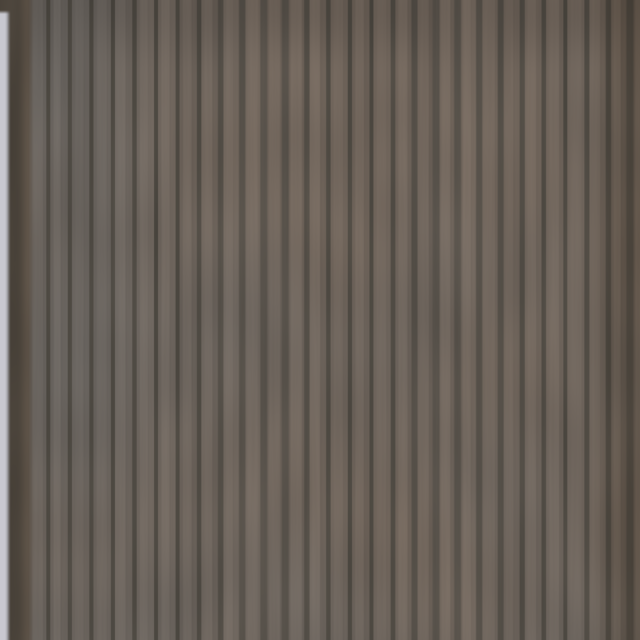
A three.js fragment shader for this texture:

```glsl
varying vec2 vUv;

const float PERIOD = 0.03366;        // groove spacing, about 29.7 across
const float FIRST_GROOVE = 0.0755;
const float NARROW_HALF = 0.0031;
const float WIDE_HALF = 0.0056;
const float EDGE_SOFT = 0.0016;
const float WIDTH_CYCLE = 9.0;       // grooves per swell in width
const float WIDEST_GROOVE = 10.0;
const float TRIM_END = 0.046;
const float STRIP_END = 0.0135;
const float STRIP_TOP = 0.981;
const float TAU = 6.283185;

const vec3 SLAT_WARM = vec3(0.462, 0.415, 0.375);
const vec3 SLAT_COOL = vec3(0.425, 0.405, 0.385);
const vec3 GROOVE_DEEP = vec3(0.290, 0.274, 0.246);
const vec3 GROOVE_SOFT = vec3(0.338, 0.316, 0.288);
const vec3 TRIM_DARK = vec3(0.290, 0.262, 0.228);
const vec3 TRIM_BROWN = vec3(0.365, 0.322, 0.278);
const vec3 STRIP_BRIGHT = vec3(0.785, 0.785, 0.815);
const vec3 STRIP_SHADE = vec3(0.600, 0.600, 0.620);

float hash(float n) {
  return fract(sin(n * 127.1 + 3.7) * 4375.85);
}

vec2 gradient(vec2 cell) {
  float angle = TAU * hash(dot(cell, vec2(1.0, 57.3)));
  return vec2(cos(angle), sin(angle));
}

float gradientNoise(vec2 p) {
  vec2 i = floor(p);
  vec2 f = p - i;
  vec2 w = f * f * f * (f * (f * 6.0 - 15.0) + 10.0);
  float a = dot(gradient(i), f);
  float b = dot(gradient(i + vec2(1.0, 0.0)), f - vec2(1.0, 0.0));
  float c = dot(gradient(i + vec2(0.0, 1.0)), f - vec2(0.0, 1.0));
  float d = dot(gradient(i + 1.0), f - 1.0);
  return mix(mix(a, b, w.x), mix(c, d, w.x), w.y);
}

// 0 for a narrow crisp groove, 1 for a wide soft one
float grooveWidth(float id) {
  float swell = 0.5 + 0.5 * cos(TAU * (id - WIDEST_GROOVE) / WIDTH_CYCLE);
  swell *= smoothstep(3.0, 8.0, id);
  return clamp(swell + 0.35 * (hash(id) - 0.5), 0.0, 1.0);
}

// Flat face with a darker facet on one side and a faint inner line
float slatTone(float u, float id) {
  float soft = EDGE_SOFT / PERIOD;
  float split = mix(0.58, 0.78, hash(id + 40.0));
  float facet = smoothstep(split - soft, split + soft, u);
  float lip = 1.0 - smoothstep(0.20, 0.30, u);
  float line = 1.0 - smoothstep(0.0, 0.07, abs(u - split));
  float tone = 1.0 + 0.05 * (hash(id + 80.0) - 0.5);
  tone -= facet * mix(0.03, 0.10, hash(id + 11.0));
  tone -= lip * mix(0.01, 0.08, hash(id + 23.0));
  return tone - 0.025 * line;
}

vec3 panel(vec2 p) {
  float c = (p.x - FIRST_GROOVE) / PERIOD;
  float slat = floor(c);
  float groove = floor(c + 0.5);
  float dist = abs(c - groove) * PERIOD;

  // Broad warm and cool clouds
  float cloud = gradientNoise(p * vec2(5.0, 3.0) + 4.0);
  float warm = smoothstep(0.05, 0.5, p.x) * mix(0.45, 1.0, p.y);
  warm = clamp(warm + 0.15 + 0.6 * cloud, 0.0, 1.0);
  vec3 color = mix(SLAT_COOL, SLAT_WARM, warm);
  color *= slatTone(c - slat, slat);

  // Grooves
  float wide = grooveWidth(groove);
  float halfWidth = mix(NARROW_HALF, WIDE_HALF, wide);
  float soft = EDGE_SOFT * mix(0.8, 1.3, wide);
  float mask = 1.0 - smoothstep(halfWidth - soft, halfWidth + soft, dist);
  float fade = 0.90 + 0.18 * gradientNoise(vec2(groove * 3.7, p.y * 4.0));
  vec3 dark = mix(GROOVE_DEEP, GROOVE_SOFT, wide);
  color = mix(color, dark, mask * fade);

  // Stains and fine vertical grain
  color *= 1.0 + 0.07 * gradientNoise(p * vec2(13.0, 7.0));
  color *= 1.0 + 0.025 * gradientNoise(p * vec2(240.0, 5.0));
  return color;
}

void main() {
  vec2 p = vUv;
  vec3 color = panel(p);

  // Shading toward the borders
  color *= 1.0 - 0.10 * smoothstep(0.88, 1.0, p.y);
  color *= mix(vec3(1.0), vec3(0.84, 0.82, 0.79), smoothstep(0.90, 0.99, p.x));

  // Brown trim on the left
  vec3 trim = mix(TRIM_DARK, TRIM_BROWN, smoothstep(0.026, TRIM_END, p.x));
  trim *= 1.0 + 0.12 * gradientNoise(vec2(p.x * 30.0, p.y * 5.0));
  color = mix(trim, color, smoothstep(TRIM_END - 0.004, TRIM_END + 0.008, p.x));

  // Bright strip, stopping short of the top
  vec3 strip = mix(STRIP_BRIGHT, STRIP_SHADE, smoothstep(0.007, STRIP_END, p.x));
  float across = 1.0 - smoothstep(STRIP_END - 0.003, STRIP_END + 0.004, p.x);
  float up = 1.0 - smoothstep(STRIP_TOP - 0.004, STRIP_TOP + 0.004, p.y);
  color = mix(color, strip, across * up);

  gl_FragColor = vec4(color, 1.0);
}
```
